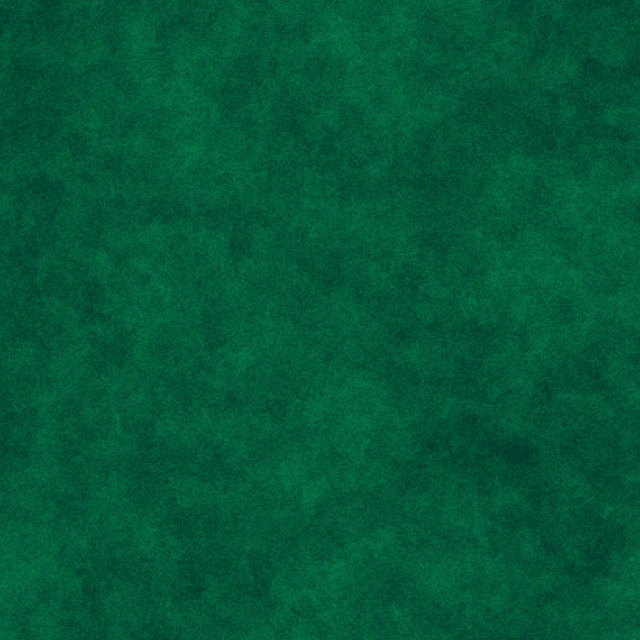
Reproduce this texture procedurally as a WebGL 2 fragment shader.

```glsl
#version 300 es
precision highp float;
precision highp int;

// Green felt: faint clouds and small ragged blotches of fractal value noise,
// covered by several layers of short, bent, randomly turned fibres
// and finished with a fine grain in brightness and tint.

uniform vec2 u_resolution;
out vec4 fragColor;

const vec3 DARK_GREEN = vec3(0.004, 0.235, 0.175);
const vec3 LIGHT_GREEN = vec3(0.022, 0.460, 0.275);
const vec3 TINT_SHIFT = vec3(0.014, 0.000, 0.022);

const float BASE_TONE = 0.478;
const float CLOUD_SCALE = 3.6;
const float CLOUD_AMOUNT = 0.125;
const float BLOTCH_SCALE = 27.0;
const float BLOTCH_AMOUNT = 0.155;
const float WARP_SCALE = 75.0;
const float WARP_AMOUNT = 0.008;
const float GRAIN_SCALE = 410.0;
const float GRAIN_AMOUNT = 0.23;

const int FIBRE_LAYERS = 6;
const float FIBRE_CELLS = 55.0;       // cells across the canvas
const float FIBRE_HALF_WIDTH = 0.0008; // in canvas units
const float FIBRE_AMOUNT = 0.34;
const float FIBRE_BEND = 0.7;
const float PI = 3.14159265;

// Three random values in 0..1 from an integer lattice point.
vec3 hash3(ivec3 cell) {
    uvec3 v = uvec3(cell) * 1664525u + 1013904223u;
    v.x += v.y * v.z;
    v.y += v.z * v.x;
    v.z += v.x * v.y;
    v ^= v >> 16u;
    v.x += v.y * v.z;
    v.y += v.z * v.x;
    v.z += v.x * v.y;
    return vec3(v >> 8u) / 16777216.0;
}

// Smooth value noise in -1..1.
float valueNoise(vec2 p, int seed) {
    ivec2 cell = ivec2(floor(p));
    vec2 f = fract(p);
    f = f * f * (3.0 - 2.0 * f);
    float a = hash3(ivec3(cell, seed)).x;
    float b = hash3(ivec3(cell + ivec2(1, 0), seed)).x;
    float c = hash3(ivec3(cell + ivec2(0, 1), seed)).x;
    float d = hash3(ivec3(cell + ivec2(1, 1), seed)).x;
    return 2.0 * mix(mix(a, b, f.x), mix(c, d, f.x), f.y) - 1.0;
}

float fractalNoise(vec2 p, int octaves, float gain, int seed) {
    const mat2 turn = mat2(1.6, 1.2, -1.2, 1.6);
    float sum = 0.0;
    float amplitude = 1.0;
    for (int i = 0; i < octaves; i++) {
        sum += amplitude * valueNoise(p, seed + i);
        p = turn * p + 7.3;
        amplitude *= gain;
    }
    return sum;
}

// Signed brightness of one layer of scattered bent fibres.
float fibreLayer(vec2 uv, int layer, float pixel) {
    vec2 p = uv * FIBRE_CELLS + 0.37 * float(layer);
    ivec2 home = ivec2(floor(p));
    float halfWidth = FIBRE_HALF_WIDTH * FIBRE_CELLS;
    float edge = max(halfWidth, pixel * FIBRE_CELLS);
    float sum = 0.0;
    for (int y = -1; y <= 1; y++) {
        for (int x = -1; x <= 1; x++) {
            ivec2 cell = home + ivec2(x, y);
            vec3 place = hash3(ivec3(cell, 100 + layer));
            vec3 shape = hash3(ivec3(cell, 200 + layer));
            float angle = place.z * PI;
            vec2 along = vec2(cos(angle), sin(angle));
            vec2 q = p - vec2(cell) - place.xy;
            q = vec2(dot(q, along), dot(q, vec2(-along.y, along.x)));
            float halfLength = mix(0.25, 0.65, shape.x);
            q.y -= FIBRE_BEND * (2.0 * shape.y - 1.0) * q.x * q.x;
            float body = 1.0 - smoothstep(0.0, halfWidth + edge, abs(q.y));
            float ends = 1.0 - smoothstep(0.6 * halfLength, halfLength, abs(q.x));
            // Most fibres are faint; a few bright ones stand out.
            float strength = shape.z < 0.4 ? -0.6 * shape.z : pow(shape.z, 5.0);
            sum += strength * body * ends * halfWidth / edge;
        }
    }
    return sum;
}

void main() {
    float side = min(u_resolution.x, u_resolution.y);
    vec2 uv = gl_FragCoord.xy / side;
    float pixel = 1.0 / side;

    // Clouds and ragged blotches
    vec2 warp = vec2(valueNoise(uv * WARP_SCALE, 1), valueNoise(uv * WARP_SCALE, 2));
    vec2 ragged = uv + WARP_AMOUNT * warp;
    float tone = BASE_TONE;
    tone += CLOUD_AMOUNT * fractalNoise(ragged * CLOUD_SCALE, 4, 0.75, 10);
    tone += BLOTCH_AMOUNT * fractalNoise(ragged * BLOTCH_SCALE, 4, 0.72, 30);

    // Matted fibres
    float fibres = 0.0;
    for (int i = 0; i < FIBRE_LAYERS; i++) fibres += fibreLayer(uv, i, pixel);
    tone += FIBRE_AMOUNT * (fibres - 0.035);

    // Fine grain and tint
    tone += GRAIN_AMOUNT * valueNoise(uv * GRAIN_SCALE, 50);
    float tint = valueNoise(uv * GRAIN_SCALE * 0.6, 60);
    vec3 colour = mix(DARK_GREEN, LIGHT_GREEN, clamp(tone, 0.0, 1.15));
    fragColor = vec4(clamp(colour + TINT_SHIFT * tint, 0.0, 1.0), 1.0);
}
```
